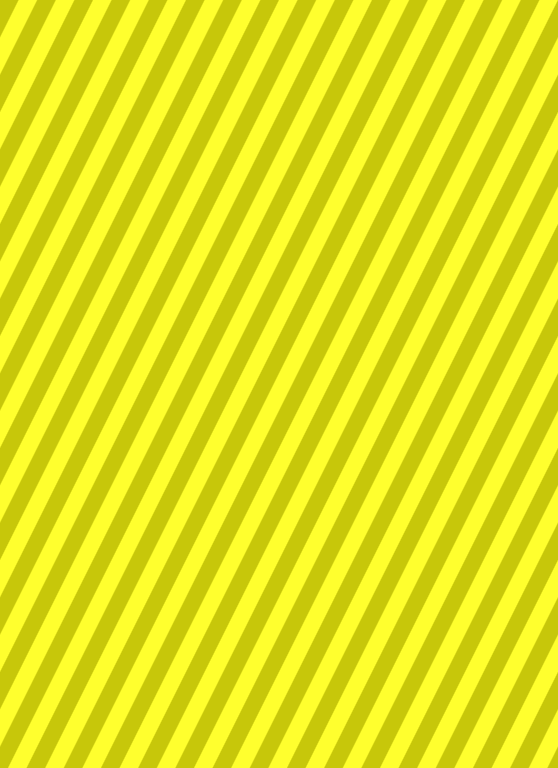
This pattern is drawn by a Shadertoy shader. Its source:

```glsl
// Slanted two-tone yellow stripes of equal width, rising to the right.

const vec3 BRIGHT_YELLOW = vec3(1.0, 1.0, 0.18);
const vec3 DARK_YELLOW = vec3(0.78, 0.78, 0.04);

const float ASPECT = 372.0 / 512.0;   // canvas width over height
const float STRIPES_ACROSS = 15.0;    // stripe pairs along the top edge
const float SLOPE = 2.007;            // rise over run of each stripe

// Signed distance to the bright stripes, positive inside them.
// The dark half of each period comes first, starting at the origin of p.
float stripeDistance(vec2 p, float period, float slope) {
    float phase = (p.x - p.y / slope) / period;
    float fromCentre = abs(fract(phase - 0.25) - 0.5);
    float runToNormal = slope / length(vec2(1.0, slope));
    return (0.25 - fromCentre) * period * runToNormal;
}

// Edge coverage blended over the given width.
float coverage(float signedDistance, float width) {
    return clamp(0.5 + signedDistance / width, 0.0, 1.0);
}

void mainImage(out vec4 fragColor, in vec2 fragCoord) {
    // Canvas height is one unit, measured from the top left corner.
    float pixel = 1.0 / iResolution.y;
    vec2 p = fragCoord * pixel - vec2(0.0, 1.0);

    float d = stripeDistance(p, ASPECT / STRIPES_ACROSS, SLOPE);
    vec3 colour = mix(DARK_YELLOW, BRIGHT_YELLOW, coverage(d, 1.25 * pixel));
    fragColor = vec4(colour, 1.0);
}
```
